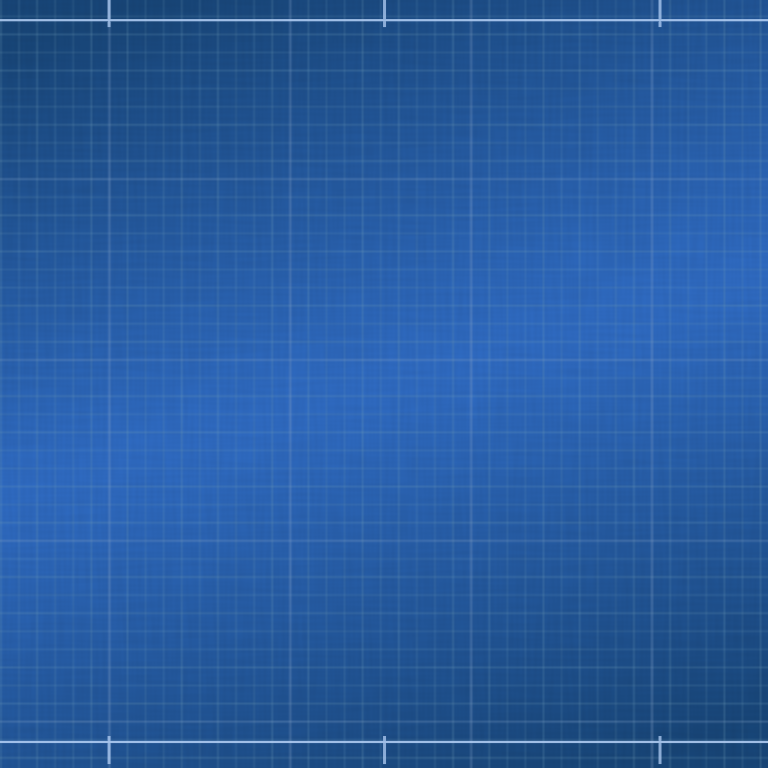
Reproduce this pattern procedurally as a three.js fragment shader.

```glsl
#define MAJOR_STEP 0.2355
#define GRID_ORIGIN vec2(0.1425, 0.0603)
#define MINOR_PER_MAJOR 10.0
#define MINOR_WIDTH 0.0024
#define MAJOR_WIDTH vec2(0.0036, 0.0024)
#define BAND_SLOPE 0.286
#define BAND_REACH 0.54
#define FRAME_Y vec2(0.0339, 0.9737)
#define FRAME_WIDTH 0.0029
#define TICK_STEP 0.3587
#define TICK_SIZE vec2(0.0039, 0.0365)
#define SOFTNESS 0.0029

varying vec2 vUv;

const vec3 BAND_BLUE = vec3(0.178, 0.404, 0.735);
const vec3 EDGE_BLUE = vec3(0.090, 0.265, 0.458);
const vec3 MINOR_INK = vec3(0.43, 0.61, 0.71);
const vec3 MAJOR_INK = vec3(0.58, 0.65, 0.83);
const vec3 FRAME_INK = vec3(0.70, 0.81, 0.96);

vec2 hashGradient(vec2 cell) {
  float h = fract(sin(dot(cell, vec2(127.1, 311.7))) * 43758.5);
  return vec2(cos(6.2832 * h), sin(6.2832 * h));
}

float gradientNoise(vec2 p) {
  vec2 i = floor(p), f = p - i;
  vec2 u = f * f * f * (f * (f * 6.0 - 15.0) + 10.0);
  vec2 e = vec2(1.0, 0.0);
  float low = mix(dot(hashGradient(i), f),
                  dot(hashGradient(i + e), f - e), u.x);
  float high = mix(dot(hashGradient(i + e.yx), f - e.yx),
                   dot(hashGradient(i + e.xx), f - e.xx), u.x);
  return mix(low, high, u.y);
}

// Share of the filter covered by a line, from the signed distance to its centre
float lineCoverage(float d, float width, float blur) {
  float overlap = min(d + 0.5 * blur, 0.5 * width) - max(d - 0.5 * blur, -0.5 * width);
  return clamp(overlap / blur, 0.0, 1.0);
}

float nearestOffset(float x, float spacing) {
  return x - spacing * floor(x / spacing + 0.5);
}

// Opacity of (minor, major) rules across one axis; phase picks the stronger minors
vec2 ruleOpacity(float x, float along, float width, float phase, float pixel) {
  float spacing = MAJOR_STEP / MINOR_PER_MAJOR;
  float index = floor(x / spacing + 0.5);
  float strong = step(0.5, fract(index * 0.4 + phase + 0.05));
  float wear = 1.0 + 0.35 * gradientNoise(vec2(along * 14.0, index * 1.37 + phase));
  float blur = max(pixel, SOFTNESS);
  float minor = lineCoverage(nearestOffset(x, spacing), MINOR_WIDTH, blur);
  float major = lineCoverage(nearestOffset(x, MAJOR_STEP), width, blur);
  return wear * vec2(minor * mix(0.155, 0.23, strong), major * 0.16);
}

void main() {
  vec2 pixel = max(fwidth(vUv), vec2(1e-5));

  // Diagonal light band fading to darker corners
  vec2 centred = vUv - 0.5;
  float across = centred.y - BAND_SLOPE * centred.x;
  float fade = min((sqrt(across * across + 0.0016) - 0.04) / BAND_REACH, 1.0);
  vec3 color = mix(BAND_BLUE, EDGE_BLUE, fade);

  // Faint hairlines along both axes
  float hairs = gradientNoise(vUv * vec2(14.0, 210.0))
              + gradientNoise(vUv * vec2(210.0, 14.0) + 37.0);
  color *= 1.0 + 0.03 * hairs;

  // Fine and coarse ruling
  vec2 grid = vUv - GRID_ORIGIN;
  vec2 vertical = ruleOpacity(grid.x, vUv.y, MAJOR_WIDTH.x, 0.2, pixel.x);
  vec2 horizontal = ruleOpacity(grid.y, vUv.x, MAJOR_WIDTH.y, 0.4, pixel.y);
  color = mix(color, MINOR_INK, vertical.x);
  color = mix(color, MINOR_INK, horizontal.x);
  color = mix(color, MAJOR_INK, vertical.y);
  color = mix(color, MAJOR_INK, horizontal.y);

  // Frame lines with their ticks
  float frame = lineCoverage(vUv.y - FRAME_Y.x, FRAME_WIDTH, pixel.y)
              + lineCoverage(vUv.y - FRAME_Y.y, FRAME_WIDTH, pixel.y);
  float tickRows = lineCoverage(vUv.y - 0.0234, TICK_SIZE.y, pixel.y)
                 + lineCoverage(vUv.y - 0.9830, TICK_SIZE.y, pixel.y);
  float tick = tickRows * lineCoverage(nearestOffset(centred.x - 0.0007, TICK_STEP), TICK_SIZE.x, pixel.x);
  color = mix(color, FRAME_INK, 0.88 * max(frame, 0.85 * tick));

  gl_FragColor = vec4(color, 1.0);
}
```
